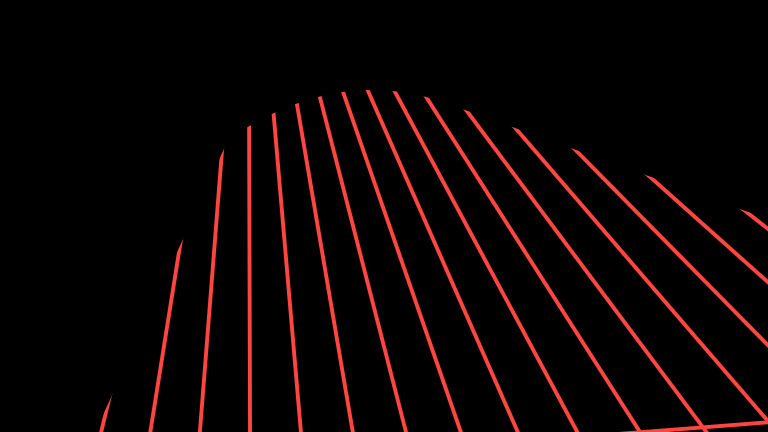
Write a WebGL 1 fragment shader that draws this background.

```glsl
precision highp float;
// Red rays fan out from a point above the canvas and run down a dark hill.
// Each ray is a line distance with a slope from a smooth spacing curve;
// the hill's silhouette cuts off the tops, and one thin rung crosses the foot.
// Lengths are in canvas heights, origin at the lower left.

uniform vec2 u_resolution;

const vec3 RAY_COLOR = vec3(0.996, 0.270, 0.250);
const vec2 APEX = vec2(0.5745, 1.4213);
const vec2 CREST = vec2(0.861, 0.7917);
const vec2 LEFT_FOOT = vec2(0.250, 0.0648);
const vec2 RUNG_END = vec2(1.7778, 0.0225);
const float HALF_WIDTH = 0.0045;
const int RAY_COUNT = 16;

// Antialiased coverage of a signed distance, negative inside.
float coverage(float dist, float pixel) {
  return clamp(0.5 - dist / pixel, 0.0, 1.0);
}

// Signed distance to a line through a point, positive above it.
float lineDistance(vec2 p, vec2 through, float slope) {
  vec2 d = p - through;
  return (d.y - slope * d.x) / sqrt(1.0 + slope * slope);
}

// Sideways run per unit of drop; the gaps widen toward the right.
float raySlope(float index) {
  float k = index / 3.0;
  return -0.2394 + k * (0.23894 + k * (0.002996 + k * (0.000108 + k * 0.000354)));
}

// Signed distance to the ray that leaves the apex with a given slope.
float rayDistance(vec2 p, float slope) {
  vec2 d = vec2(p.x - APEX.x, APEX.y - p.y);
  return abs(d.x - slope * d.y) / sqrt(1.0 + slope * slope) - HALF_WIDTH;
}

// Hill outline: steep left flank, parabolic crest, straight right flank.
float hillDistance(vec2 p) {
  float offset = p.x - CREST.x;
  float bend = min(offset, 0.1736);
  float crestY = CREST.y - 1.037 * bend * bend - 0.36 * (offset - bend);
  return max(p.y - crestY, lineDistance(p, LEFT_FOOT, 2.2));
}

void main() {
  float pixel = 1.0 / u_resolution.y;
  vec2 p = gl_FragCoord.xy * pixel;

  // Fan of rays, clipped by the hill
  float rays = 0.0;
  for (int i = 0; i < RAY_COUNT; i++) {
    float slope = raySlope(float(i));
    rays = max(rays, coverage(rayDistance(p, slope), pixel));
  }
  rays *= coverage(hillDistance(p), pixel);

  // Rung across the lower right corner
  float rungDist = abs(lineDistance(p, RUNG_END, 0.078)) - HALF_WIDTH;
  float rung = coverage(rungDist, pixel) * step(1.0, p.x);

  gl_FragColor = vec4(RAY_COLOR * max(rays, rung), 1.0);
}
```
